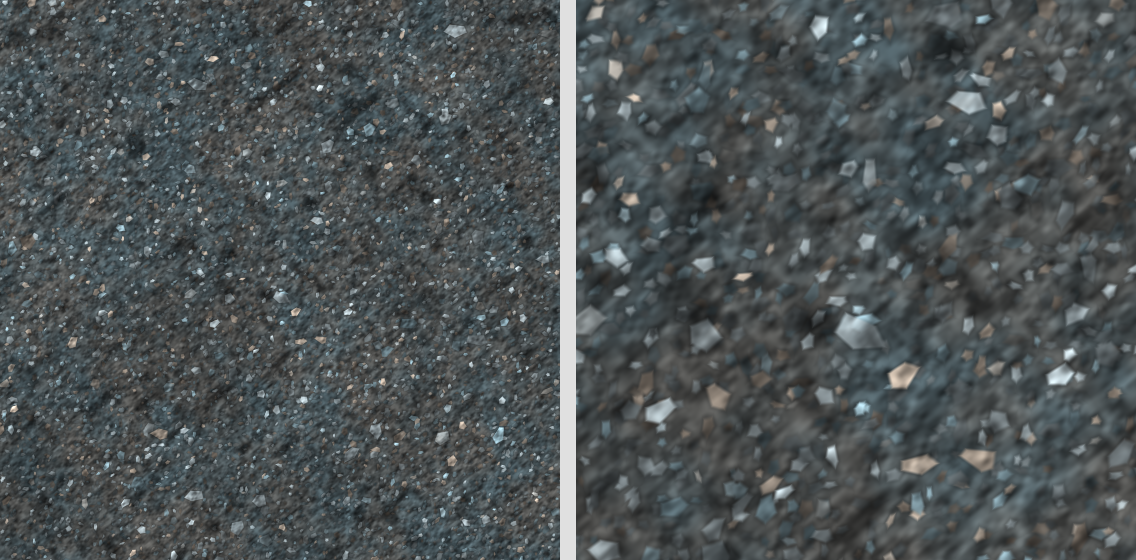
Left: the whole. Right: its middle third, enlarged.
Give the GLSL for this texture, as a three.js fragment shader.

```glsl
// Dark asphalt: slanted grey fabric with scattered pale, blue and tan stone chips.
varying vec2 vUv;

const float SLANT = 0.7;      // main direction of the grain, in radians
const float SOFTNESS = 0.0014; // half width of a chip edge
const vec3 COOL_GREY = vec3(0.935, 1.01, 1.04);
const vec3 TEAL = vec3(0.84, 1.02, 1.09);
const vec3 TAN = vec3(1.08, 0.99, 0.90);

float hash1(vec2 p) {
  vec3 q = fract(vec3(p.xyx) * 0.1031);
  q += dot(q, q.yzx + 33.33);
  return fract((q.x + q.y) * q.z);
}

vec3 hash3(vec2 p) {
  vec3 q = fract(vec3(p.xyx) * vec3(0.1031, 0.1030, 0.0973));
  q += dot(q, q.yxz + 33.33);
  return fract((q.xxy + q.yzz) * q.zyx);
}

float noise(vec2 p) {
  vec2 i = floor(p);
  vec2 f = fract(p);
  f = f * f * (3.0 - 2.0 * f);
  float low = mix(hash1(i), hash1(i + vec2(1.0, 0.0)), f.x);
  float high = mix(hash1(i + vec2(0.0, 1.0)), hash1(i + 1.0), f.x);
  return mix(low, high, f.y);
}

vec2 rotate(vec2 p, float angle) {
  float c = cos(angle);
  float s = sin(angle);
  return vec2(c * p.x + s * p.y, c * p.y - s * p.x);
}

// Signed distance to a five-sided stone with uneven sides.
float stoneDistance(vec2 p, float radius, vec2 id) {
  float d = -radius;
  for (int i = 0; i < 5; i++) {
    float k = float(i);
    float angle = k * 1.2566 + 0.5 * hash1(id + k * 3.7);
    float side = radius * mix(0.62, 1.05, hash1(id + k * 5.3 + 11.0));
    d = max(d, dot(p, vec2(cos(angle), sin(angle))) - side);
  }
  return d;
}

vec3 stoneColor(float tone, float kind) {
  vec3 tint = mix(COOL_GREY, TEAL, smoothstep(0.68, 0.86, kind));
  tint = mix(tint, TAN, 1.0 - smoothstep(0.10, 0.22, kind));
  return tone * tint;
}

// Lays one size class of stones over the ground, one candidate per grid cell.
vec3 scatterStones(vec3 ground, vec2 uv, float cells, float share,
                   vec2 radii, vec2 tones, float skew, float seed) {
  vec2 p = uv * cells;
  vec2 home = floor(p);
  float soft = SOFTNESS * cells;
  vec3 color = ground;
  for (int y = -1; y <= 1; y++) {
    for (int x = -1; x <= 1; x++) {
      vec2 cell = home + vec2(float(x), float(y));
      vec2 id = cell + seed;
      vec3 place = hash3(id);
      if (place.z > share) continue;
      vec3 look = hash3(id + 57.0);
      vec3 form = hash3(id + 131.0);
      float radius = mix(radii.x, radii.y, form.x * form.x);
      vec2 local = p - cell - mix(vec2(0.1), vec2(0.9), place.xy);
      float light = 1.0 + 0.12 * dot(local, vec2(-0.6, 0.8)) / radius;
      local = rotate(local, SLANT + (form.y - 0.5) * 2.2);
      local *= vec2(mix(0.75, 1.0, form.z), mix(1.5, 1.0, form.z));
      float d = stoneDistance(local, radius, id);
      float rim = 1.0 - smoothstep(0.0, 2.5 * soft, d);
      float body = 1.0 - smoothstep(-soft, soft, d);
      float tone = mix(tones.x, tones.y, pow(look.x, skew)) * light;
      color *= 1.0 - 0.13 * rim;
      color = mix(color, stoneColor(tone, look.y), body * mix(0.75, 0.97, look.z));
    }
  }
  return color;
}

// Fine streaky grain around zero, drawn out along the slant.
float streaks(vec2 p) {
  float coarse = noise(p * vec2(85.0, 165.0)) - 0.5;
  float fine = noise(p * vec2(180.0, 290.0) + 40.0) - 0.5;
  return 0.62 * coarse + 0.5 * fine;
}

void main() {
  vec2 uv = vUv;
  vec2 slanted = rotate(uv, SLANT) + 2.0;

  // Binder with drifting hue
  float hue = 0.6 * noise(slanted * 13.0) + 0.4 * noise(slanted * 47.0 + 9.0);
  vec3 color = 0.315 * mix(mix(TAN, COOL_GREY, 0.55), TEAL, smoothstep(0.2, 0.85, hue));

  // Stones from grit to large chips
  color = scatterStones(color, uv, 105.0, 0.62, vec2(0.27, 0.54), vec2(0.27, 0.68), 3.0, 17.0);
  color = scatterStones(color, uv, 62.0, 0.34, vec2(0.22, 0.50), vec2(0.29, 0.78), 2.1, 211.0);
  color = scatterStones(color, uv, 25.0, 0.13, vec2(0.19, 0.38), vec2(0.36, 0.72), 1.5, 419.0);

  // Pits, broad patches and streaky grain
  float pit = smoothstep(0.76, 0.95, noise(slanted * vec2(24.0, 40.0) + 71.0));
  float patches = noise(slanted * 7.0 + 23.0) - 0.5;
  color *= (1.0 - 0.4 * pit) * (1.0 + 0.2 * patches) * (1.0 + streaks(slanted));

  gl_FragColor = vec4(clamp(color, 0.0, 1.0), 1.0);
}
```
